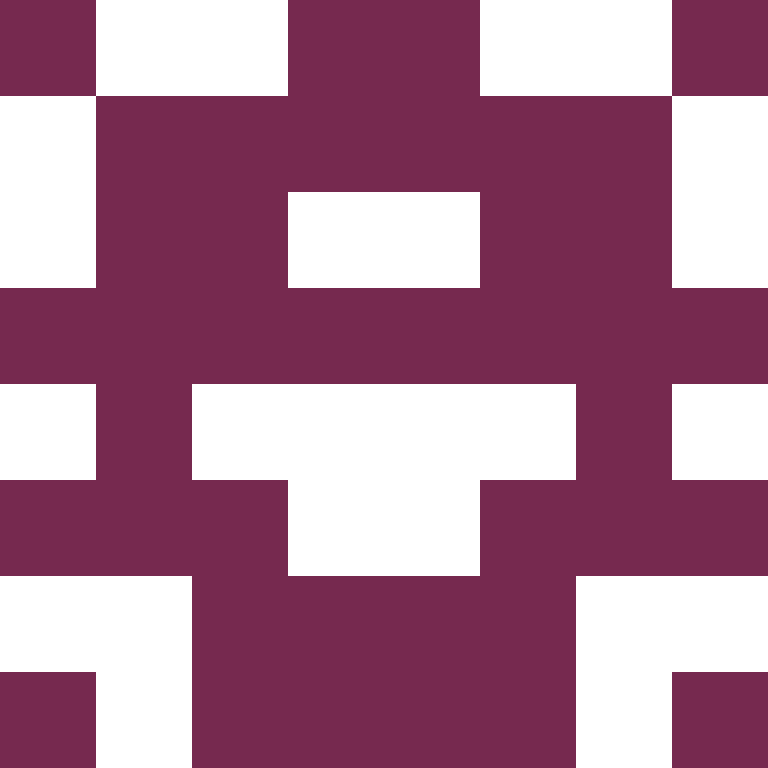
Give the GLSL for this background, as a WebGL 1 fragment shader.

```glsl
precision highp float;
// Draws a mirrored eight by eight block pattern in white on plum.

uniform vec2 u_resolution;

// Smooth coverage of the rectangle between two corners, in grid cells.
float block(vec2 p, vec2 low, vec2 high, float pixel) {
  vec2 d = max(low - p, p - high);
  return clamp(0.5 - max(d.x, d.y) / pixel, 0.0, 1.0);
}

void main() {
  // Eight cells across, with the right half folded onto the left.
  vec2 p = 8.0 * gl_FragCoord.xy / u_resolution;
  p.x = 4.0 - abs(p.x - 4.0);
  float pixel = 8.0 / min(u_resolution.x, u_resolution.y);

  // Top edge and side notches; outer blocks run past the canvas border.
  float white = block(p, vec2(1.0, 7.0), vec2(3.0, 9.0), pixel);
  white = max(white, block(p, vec2(-1.0, 5.0), vec2(1.0, 7.0), pixel));
  white = max(white, block(p, vec2(-1.0, 3.0), vec2(1.0, 4.0), pixel));

  // Central slot, and the wide bar with its stem.
  white = max(white, block(p, vec2(3.0, 5.0), vec2(5.0, 6.0), pixel));
  white = max(white, block(p, vec2(2.0, 3.0), vec2(5.0, 4.0), pixel));
  white = max(white, block(p, vec2(3.0, 2.0), vec2(5.0, 4.0), pixel));

  // Bent strip around each lower corner.
  white = max(white, block(p, vec2(-1.0, 1.0), vec2(2.0, 2.0), pixel));
  white = max(white, block(p, vec2(1.0, -1.0), vec2(2.0, 2.0), pixel));

  vec3 plum = vec3(0.463, 0.161, 0.31);
  gl_FragColor = vec4(mix(plum, vec3(1.0), white), 1.0);
}
```
